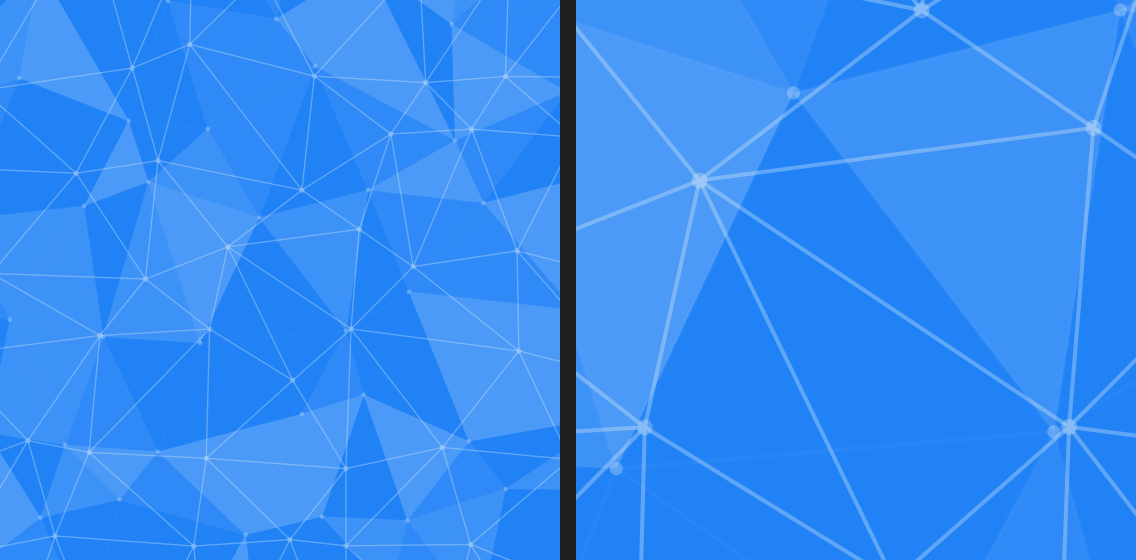
Left: the whole. Right: its middle third, enlarged.
This background is drawn by a WebGL 1 fragment shader. Its source:

```glsl
precision highp float;

uniform vec2 u_resolution;

const vec3 BASE_COLOR = vec3(0.130, 0.510, 0.966);
const vec3 TINT_COLOR = vec3(1.0, 1.0, 0.99);
const vec3 LINE_COLOR = vec3(0.93, 0.96, 0.96);
const float CELLS = 5.4;           // mesh cells along the canvas height
const float JITTER = 0.74;         // full range of vertex displacement
const float TONES = 4.0;           // number of facet shades
const float TONE_STEP = 0.063;     // tint opacity added per shade
const float TONE_BIAS = 1.2;       // above 1 favours the darker shades
const float SEAM_OPACITY = 0.025;
const float LINE_WIDTH = 0.0024;
const float LINE_OPACITY = 0.31;
const float FACET_DOT_RADIUS = 0.0039;
const float LINE_DOT_RADIUS = 0.0047;
const float DOT_OPACITY = 0.28;
const float FACET_SEED = 17.0;
const float LINE_SEED = 53.0;

float hash(vec2 p) {
  return fract(sin(dot(p, vec2(127.1, 311.7))) * 43758.5453);
}

float cross2(vec2 a, vec2 b) {
  return a.x * b.y - a.y * b.x;
}

// Jittered vertex on a grid whose odd rows are shifted by half a cell
vec2 meshVertex(vec2 cell, float seed) {
  vec2 offset = vec2(hash(cell + seed), hash(cell + seed + 41.3)) - 0.5;
  return cell + vec2(0.5 * mod(cell.y, 2.0), 0.0) + JITTER * offset;
}

float segmentDistance(vec2 p, vec2 a, vec2 b) {
  vec2 ab = b - a;
  return length(p - a - ab * clamp(dot(p - a, ab) / dot(ab, ab), 0.0, 1.0));
}

// Signed distance to the left of the directed edge a-b
float edgeSide(vec2 p, vec2 a, vec2 b) {
  return cross2(b - a, p - a) / length(b - a);
}

float triangleCoverage(vec2 p, vec2 a, vec2 b, vec2 c, float pixel) {
  float inside = min(edgeSide(p, a, b), min(edgeSide(p, b, c), edgeSide(p, c, a)));
  return clamp(inside / pixel + 0.5, 0.0, 1.0);
}

// True when the angles at a and c exceed a half turn, so a-c is the diagonal
bool splitsAlongAC(vec2 a, vec2 b, vec2 c, vec2 d) {
  vec2 ab = b - a, ad = d - a, cd = d - c, cb = b - c;
  return cross2(ab, ad) * dot(cd, cb) + dot(ab, ad) * cross2(cd, cb) < 0.0;
}

float facetTone(vec2 id) {
  return floor(TONES * pow(hash(id), TONE_BIAS));
}

// Returns facet tone, distance to the nearest edge, distance to the nearest vertex
vec3 sampleMesh(vec2 p, float seed, float pixel) {
  float toneSum = 0.0, weight = 0.0, edge = 10.0, vertex = 10.0;
  for (int j = -1; j <= 1; j++) {
    for (int i = -1; i <= 1; i++) {
      vec2 cell = floor(p) + vec2(float(i), float(j));
      vec2 a = meshVertex(cell, seed);
      vec2 b = meshVertex(cell + vec2(1.0, 0.0), seed);
      vec2 c = meshVertex(cell + vec2(1.0, 1.0), seed);
      vec2 d = meshVertex(cell + vec2(0.0, 1.0), seed);

      // Rotate the corners so the chosen diagonal always joins q0 and q2
      bool alongAC = splitsAlongAC(a, b, c, d);
      vec2 q0 = alongAC ? a : b;
      vec2 q1 = alongAC ? b : c;
      vec2 q2 = alongAC ? c : d;
      vec2 q3 = alongAC ? d : a;

      float first = triangleCoverage(p, q0, q1, q2, pixel);
      float second = triangleCoverage(p, q0, q2, q3, pixel);
      toneSum += first * facetTone(cell + seed + 7.7);
      toneSum += second * facetTone(cell + seed + 23.9);
      weight += first + second;

      edge = min(edge, segmentDistance(p, q0, q2));
      edge = min(edge, segmentDistance(p, a, b));
      edge = min(edge, segmentDistance(p, a, d));
      vertex = min(vertex, min(min(distance(p, a), distance(p, b)),
                               min(distance(p, c), distance(p, d))));
    }
  }
  return vec3(toneSum / max(weight, 0.001), edge, vertex);
}

float discOrStroke(float dist, float radius, float pixel) {
  return clamp((radius * CELLS - dist) / pixel + 0.5, 0.0, 1.0);
}

void main() {
  vec2 p = gl_FragCoord.xy / u_resolution.y * CELLS;
  float pixel = CELLS / u_resolution.y;

  vec3 facets = sampleMesh(p + vec2(3.3, 8.6), FACET_SEED, pixel);
  vec3 network = sampleMesh(p + vec2(12.8, 5.1), LINE_SEED, pixel);

  // Shaded facets with faint seams and vertex dots
  vec3 color = mix(BASE_COLOR, TINT_COLOR, facets.x * TONE_STEP);
  color = mix(color, TINT_COLOR, SEAM_OPACITY * discOrStroke(facets.y, 0.5 * LINE_WIDTH, pixel));
  color = mix(color, LINE_COLOR, DOT_OPACITY * discOrStroke(facets.z, FACET_DOT_RADIUS, pixel));

  // Line network laid over the facets
  color = mix(color, LINE_COLOR, LINE_OPACITY * discOrStroke(network.y, 0.5 * LINE_WIDTH, pixel));
  color = mix(color, LINE_COLOR, DOT_OPACITY * discOrStroke(network.z, LINE_DOT_RADIUS, pixel));

  gl_FragColor = vec4(color, 1.0);
}
```
